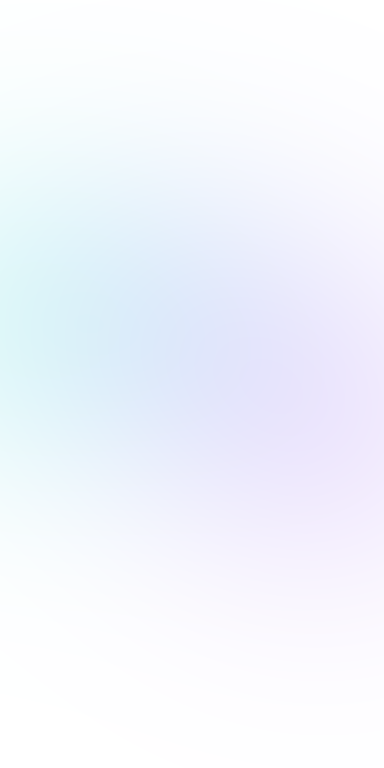
A WebGL 2 fragment shader for this background:

```glsl
#version 300 es
precision highp float;

uniform vec2 u_resolution;
out vec4 fragColor;

const vec3 PAPER = vec3(1.0);

// Glow centres and radii, in canvas widths
const vec2 CYAN_CENTER = vec2(0.0, 1.17);
const vec2 BLUE_CENTER = vec2(0.45, 1.17);
const vec2 VIOLET_CENTER = vec2(0.85, 0.90);
const float CYAN_RADIUS = 0.47;
const float BLUE_RADIUS = 0.45;
const float VIOLET_RADIUS = 0.50;

// Light each glow takes away from the paper
const vec3 CYAN_TINT = vec3(0.100, 0.010, 0.020);
const vec3 BLUE_TINT = vec3(0.072, 0.050, 0.008);
const vec3 VIOLET_TINT = vec3(0.050, 0.083, 0.006);

// Gaussian falloff around a centre
float glow(vec2 p, vec2 center, float radius) {
    vec2 d = (p - center) / radius;
    return exp(-dot(d, d));
}

void main() {
    vec2 p = gl_FragCoord.xy / u_resolution.x;

    // Overlapping soft washes
    vec3 color = PAPER;
    color -= CYAN_TINT * glow(p, CYAN_CENTER, CYAN_RADIUS);
    color -= BLUE_TINT * glow(p, BLUE_CENTER, BLUE_RADIUS);
    color -= VIOLET_TINT * glow(p, VIOLET_CENTER, VIOLET_RADIUS);

    fragColor = vec4(color, 1.0);
}
```
